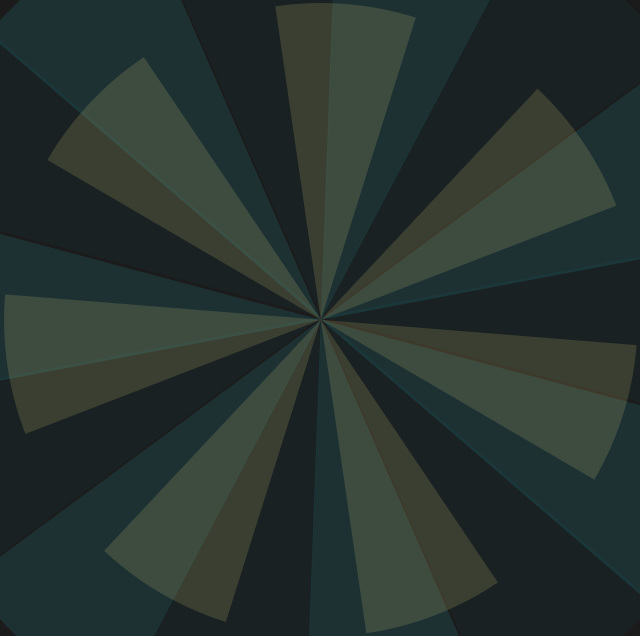
A Shadertoy shader for this background:

```glsl
const float SECTOR = 6.28318531 / 7.0;

// Coverage of a signed distance that is positive inside
float cover(float dist, float pixel) {
    return clamp(dist / pixel + 0.5, 0.0, 1.0);
}

// Seven evenly spaced wedges, half filled, cut off by a circle
float fan(vec2 p, float heading, float radius, float pixel) {
    float angle = atan(p.y, p.x) - radians(heading);
    float offset = abs(mod(angle + 0.5 * SECTOR, SECTOR) - 0.5 * SECTOR);
    float side = length(p) * sin(0.25 * SECTOR - offset);
    float rim = radius - length(p);
    return cover(side, pixel) * cover(rim, pixel);
}

void mainImage(out vec4 fragColor, in vec2 fragCoord) {
    float pixel = 1.0 / iResolution.y;
    vec2 center = vec2(0.5013, 0.4972) * iResolution.xy;
    vec2 p = (fragCoord - center) * pixel;

    vec3 baseColor = vec3(0.108, 0.106, 0.105);
    vec3 shadeTint = vec3(-0.009, 0.024, 0.028);
    vec3 tealTint = vec3(0.005, 0.086, 0.096);
    vec3 creamColor = vec3(0.83, 0.79, 0.48);

    // Long rays; the shifted dark set leaves thin gaps and bright overlaps
    float tealHeading = 23.6;
    float rayRadius = 0.69;
    vec2 shadeShift = vec2(0.0012, 0.0045);
    float teal = fan(p, tealHeading, rayRadius, pixel);
    float shade = fan(p - shadeShift, tealHeading + 180.0 / 7.0, rayRadius, pixel);
    vec3 color = baseColor + tealTint * teal + shadeTint * shade;

    // Short translucent blades
    float blades = fan(p, -17.45, 0.498, pixel);
    color = mix(color, creamColor, 0.18 * blades);

    fragColor = vec4(color, 1.0);
}
```
